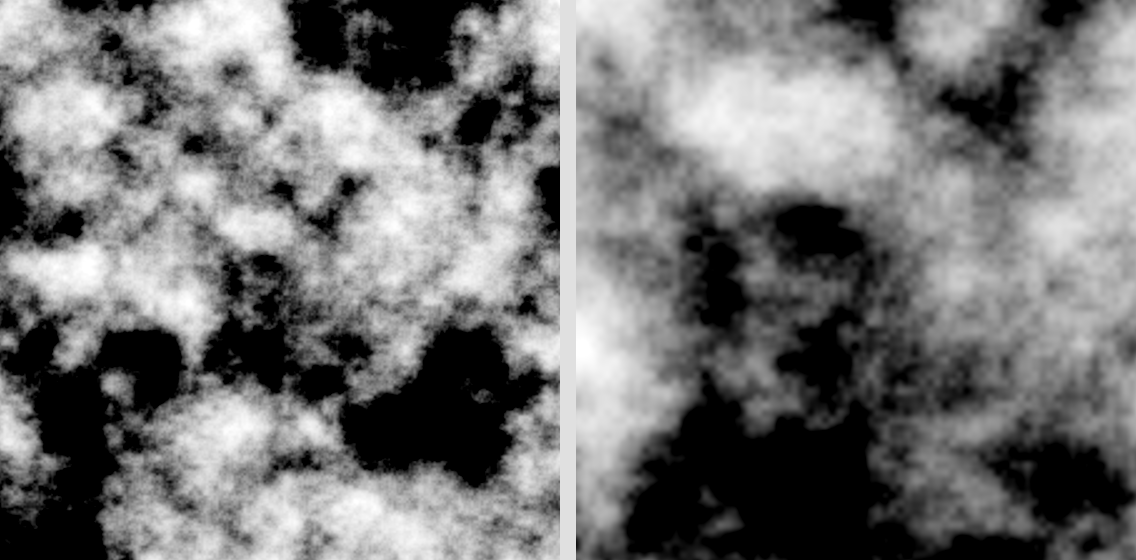
Left, the full canvas; right, a detail of the centre.
Write a WebGL 1 fragment shader that draws this texture.

```glsl
precision highp float;
// Draws billowing grey-white clouds with soft, grainy edges over a black sky.

uniform vec2 u_resolution;

float hash(vec2 p) {
  return fract(sin(dot(p, vec2(127.1, 311.7))) * 43758.5453);
}

// Smoothly interpolated lattice noise in 0..1
float valueNoise(vec2 p) {
  vec2 cell = floor(p);
  vec2 f = fract(p);
  f = f * f * (3.0 - 2.0 * f);
  float bottom = mix(hash(cell), hash(cell + vec2(1.0, 0.0)), f.x);
  float top = mix(hash(cell + vec2(0.0, 1.0)), hash(cell + vec2(1.0, 1.0)), f.x);
  return mix(bottom, top, f.y);
}

// Octaves from broad billows down to fine grain
float fbm(vec2 p) {
  float sum = 0.0;
  float amplitude = 0.5;
  for (int i = 0; i < 6; i++) {
    sum += amplitude * valueNoise(p);
    p = p * 2.0 + vec2(17.3, 9.7);
    amplitude *= 0.6;
  }
  return sum;
}

void main() {
  vec2 uv = gl_FragCoord.xy / min(u_resolution.x, u_resolution.y);

  // Clear sky below the threshold, exponential thickening above it
  float density = max(fbm(uv * 7.0 + vec2(2.9, 6.5)) - 0.497, 0.0);
  float brightness = 1.1 * (1.0 - exp(-5.65 * density));

  gl_FragColor = vec4(vec3(min(brightness, 1.0)), 1.0);
}
```
